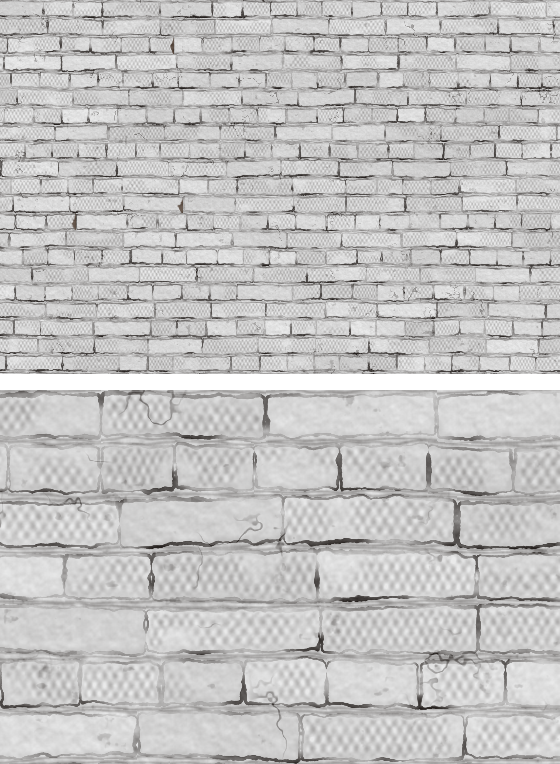
Top: the whole. Bottom: its middle third, enlarged.
Reproduce this texture procedurally as a WebGL 2 fragment shader.

```glsl
#version 300 es
precision highp float;
// White painted brick wall: 21 courses, alternating rows of long bricks and
// rows of mostly half bricks. A rounded box distance gives each brick its edge;
// noise wears the joints, and a wave product stamps the waffle relief.
uniform vec2 u_resolution;
out vec4 fragColor;

float hash(vec2 p) {
  return fract(sin(dot(p, vec2(127.1, 311.7))) * 43758.5453);
}

float noise(vec2 p) {
  vec2 i = floor(p), f = fract(p);
  f = f * f * (3.0 - 2.0 * f);
  return mix(mix(hash(i), hash(i + vec2(1, 0)), f.x),
             mix(hash(i + vec2(0, 1)), hash(i + vec2(1, 1)), f.x), f.y);
}

float fbm(vec2 p) {
  float sum = 0.0, amp = 0.5;
  for (int i = 0; i < 4; i++) {
    sum += amp * noise(p);
    p = p * 2.03 + 17.3;
    amp *= 0.5;
  }
  return sum / 0.9375;
}

float roundedBox(vec2 p, vec2 halfSize, float radius) {
  vec2 q = abs(p) - halfSize + radius;
  return length(max(q, 0.0)) + min(max(q.x, q.y), 0.0) - radius;
}

// Xy: position inside the brick, z: its width, w: its random seed
vec4 brickAt(vec2 p) {
  float row = floor(p.y);
  float x = p.x / 3.155 + hash(vec2(row, 4.7));
  x += 0.12 * (noise(vec2(x * 1.7, row * 7.0)) - 0.5);
  float id = floor(x), width = 3.155;
  bool halfRow = mod(row, 2.0) < 0.5;
  if (halfRow && hash(vec2(id, row + 31.0)) < 0.85) {
    x *= 2.0;
    id = floor(x) + 50.0;
    width *= 0.5;
  }
  return vec4((fract(x) - 0.5) * width, fract(p.y) - 0.5, width, hash(vec2(id, row)));
}

void main() {
  // One unit is the height of a course
  vec2 wall = gl_FragCoord.xy / u_resolution.y * 21.1 - vec2(0.0, 0.08);
  float pixel = 21.1 / u_resolution.y;
  vec2 p = wall;
  p.y += 0.12 * (noise(wall * vec2(0.5, 0.7)) - 0.5) + 0.04 * (noise(wall * 3.0) - 0.5);

  vec4 brick = brickAt(p);
  float seed = brick.w;
  vec2 local = brick.xy;
  local.y += 0.05 * (fract(seed * 13.0) - 0.5) * local.x;
  float rough = fbm(wall * 4.5);
  vec2 halfSize = vec2(brick.z * 0.5 - 0.03, 0.37 + 0.03 * fract(seed * 29.0));
  float d = roundedBox(local, halfSize, 0.06) + 0.13 * (rough - 0.5);
  float face = 1.0 - smoothstep(-0.5 * pixel, 0.5 * pixel, d);

  // Painted face, lit from above by the slope of the noise
  float slope = rough - fbm(wall * 4.5 + vec2(0.1, 0.3));
  float tone = 0.98 + 0.09 * (fract(seed * 7.0) - 0.5) + 0.2 * slope;
  tone += 0.06 * (noise(wall * 13.0) - 0.5);

  // Waffle relief on about two thirds of the bricks, filled by paint in places
  float waffle = cos(local.x * 31.0 + seed * 6.0 + rough) * cos(local.y * 18.0 + 0.5);
  float stamped = step(0.32, fract(seed * 43.0)) * smoothstep(0.2, 0.5, noise(wall * 1.3 + 9.0));
  stamped *= smoothstep(0.0, 0.12, -d);
  tone += stamped * (0.13 * waffle - 0.07);

  // Pale mortar with a faint ridge along its middle
  float mortar = 0.92 + 0.35 * slope + 0.12 * (noise(wall * vec2(4.0, 14.0)) - 0.5);
  float ridge = 0.5 - abs(local.y) + 0.08 * (noise(wall * vec2(2.0, 5.0)) - 0.5);
  mortar -= 0.2 * (1.0 - smoothstep(0.0, 0.05, abs(ridge - 0.03)));
  tone = mix(mortar, tone, face);

  // Thin broken gaps around bricks, deepest below and at the ends
  float ends = smoothstep(-0.1, -0.02, abs(local.x) - halfSize.x);
  float below = smoothstep(0.1, -0.1, local.y);
  float gapWidth = 0.006 + 0.03 * noise(wall * 2.3 + 40.0);
  float gap = 1.0 - smoothstep(gapWidth, gapWidth + 0.8 * pixel, abs(d - 0.02));
  float broken = smoothstep(0.3, 0.85, noise(wall * vec2(1.4, 2.6) + 5.0));
  tone -= gap * mix(0.18, 0.85, broken) * max(mix(0.42, 0.85, below), 0.75 * ends);

  // Soft grime near the lower edge and slow drift over the wall
  tone -= 0.1 * below * smoothstep(-0.13, 0.0, d) * face * rough;
  tone += 0.09 * (fbm(wall * vec2(0.25, 0.5) + 60.0) - 0.5);

  // Sparse hairline cracks and shallow flakes in the paint
  float crack = abs(fbm(wall * 1.3 + 70.0) - 0.5);
  float cracked = smoothstep(0.68, 0.9, noise(wall * 0.9 + 23.0));
  tone -= 0.35 * cracked * (1.0 - smoothstep(0.004, 0.022, crack));
  tone -= 0.16 * smoothstep(0.72, 0.82, fbm(wall * 3.1 + 90.0));

  // A few chipped corners open into dark brown holes
  vec2 corner = vec2(halfSize.x - abs(local.x), local.y + 0.1);
  float chip = corner.x + 0.5 * abs(corner.y) - 0.22 + 0.2 * (rough - 0.5);
  float hole = step(0.985, fract(seed * 91.0)) * step(0.0, local.x);
  hole *= 1.0 - smoothstep(-pixel, pixel, chip);
  tone = mix(tone, 0.06 + 0.25 * noise(wall * 6.0), hole);

  vec3 gapColor = vec3(0.15, 0.13, 0.12);
  vec3 paintColor = vec3(0.86, 0.86, 0.86);
  vec3 color = mix(gapColor, paintColor, clamp(tone, 0.0, 1.08));
  color += hole * vec3(0.07, 0.03, 0.0);
  fragColor = vec4(color, 1.0);
}
```
